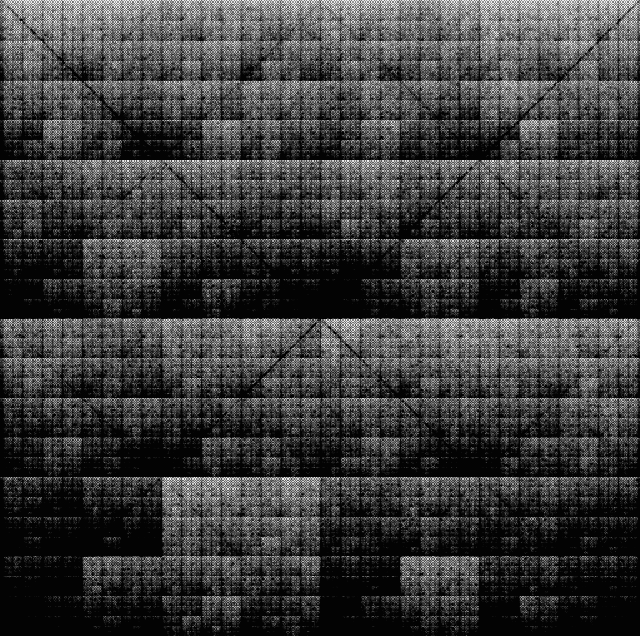
Give the GLSL for this pattern, as a Shadertoy shader.

```glsl
// A grey dyadic tapestry: one motif (downward fade, dark crossing diagonals and
// a row of light and dark blocks) is repeated at doubling scales and summed.
// Hashed cells, scattered dark knots and a fine checker give the woven grain.

#define LEVELS 8
#define BASE_GREY 0.245
#define FADE_AMOUNT 0.27
#define FADE_DECAY 0.87
#define BLOCK_AMOUNT 0.22
#define SHADE_DECAY 0.60
#define LINE_AMOUNT 0.17
#define LINE_DECAY 0.42
#define LINE_WIDTH 0.0028
#define CELL_AMOUNT 0.19
#define GRAIN_AMOUNT 0.30
#define WEAVE_AMOUNT 0.36

float hash(vec2 cell) {
    vec3 q = fract(vec3(cell.xyx) * 0.1031);
    q += dot(q, q.yzx + 33.33);
    return fract((q.x + q.y) * q.z);
}

float rise(float t, float edge, float soft) {
    return smoothstep(edge - soft, edge + soft, t);
}

// Bright top that falls to dark, with a softened reset
float fade(float v, float soft) {
    return 0.5 - v + smoothstep(1.0 - soft, 1.0, v);
}

// Light block in the last quarter of the tile
float lightBlock(vec2 t, float soft) {
    float column = rise(t.x, 0.25, soft) - rise(t.x, 0.5, soft);
    return column * rise(t.y, 0.75, soft) * (1.0 - 0.25 * rise(t.y, 0.875, soft));
}

// Dark blocks beside it, weaker in their lower half
float darkBlocks(vec2 t, float soft) {
    float column = 1.0 - rise(t.x, 0.25, soft) + 0.4 * rise(t.x, 0.75, soft);
    return column * rise(t.y, 0.75, soft) * (1.0 - 0.5 * rise(t.y, 0.875, soft));
}

// Two dark diagonals that cross at the centre and die out below
float diagonals(vec2 t, float width) {
    float d = min(abs(t.x - t.y), abs(t.x + t.y - 1.0)) * 0.7071;
    float core = 1.0 - smoothstep(width * 0.2, width, d);
    float halo = exp(-d / (width * 4.0));
    return (core + 0.35 * halo) * (1.0 - smoothstep(0.5, 0.76, t.y));
}

// Shade gathered just above the crossing
float apexShade(vec2 t) {
    vec2 d = (t - vec2(0.5, 0.45)) / vec2(0.13, 0.09);
    return exp(-dot(d, d)) * (1.0 - smoothstep(0.495, 0.505, t.y));
}

// Scattered round dark knots: one jittered dot per cell
float knots(vec2 q) {
    vec2 cell = floor(q);
    vec2 centre = vec2(hash(cell + 7.0), hash(cell + 31.0)) * 0.4 + 0.3;
    float d = length(fract(q) - centre);
    return (1.0 - smoothstep(0.15, 0.42, d)) * smoothstep(0.4, 1.0, hash(cell + 53.0));
}

void mainImage(out vec4 fragColor, in vec2 fragCoord) {
    vec2 uv = fragCoord / iResolution.xy;
    vec2 p = vec2((uv.x - 0.0045) / 0.993, (1.0 - uv.y - 0.0026) / 0.9974);
    p = clamp(p, 0.0002, 0.9998);
    float wear = 0.35 + 1.1 * hash(floor(p * 256.0));

    // Sum the motif over doubling scales
    float grey = BASE_GREY;
    float scale = 1.0;
    float weight = 1.0;
    float shadeWeight = 1.0;
    float lineWeight = 1.0;
    for (int level = 0; level < LEVELS; level++) {
        vec2 tile = fract(p * scale);
        float soft = min(0.6 * scale / iResolution.y, 0.1);
        grey += FADE_AMOUNT * weight * fade(tile.y, soft);
        grey += BLOCK_AMOUNT * weight * lightBlock(tile, soft);
        grey -= BLOCK_AMOUNT * shadeWeight * darkBlocks(tile, soft);
        grey -= 0.20 * shadeWeight * apexShade(tile);
        grey -= LINE_AMOUNT * lineWeight * wear * diagonals(tile, LINE_WIDTH * scale);
        if (level > 2) {
            grey += CELL_AMOUNT * weight * (hash(floor(p * scale) + scale) - 0.5);
        }
        // Dark seams between the smallest columns
        if (level > 4) {
            grey -= 0.12 * (pow(abs(2.0 * tile.x - 1.0), 4.0) - 0.2);
        }
        scale *= 2.0;
        weight *= FADE_DECAY;
        shadeWeight *= SHADE_DECAY;
        lineWeight *= LINE_DECAY;
    }

    // Broad lift at the upper right and in the third row's right half
    grey += 0.07 * (p.x - 0.5) * (1.0 - p.y);
    float thirdRow = step(0.5, p.y) - step(0.75, p.y);
    grey += 0.07 * thirdRow * (step(0.5, p.x) - 0.6);

    // Woven grain, then a soft shoulder on the highlights
    vec2 thread = floor(uv * vec2(512.0, 508.0));
    float weave = mod(thread.x + thread.y, 2.0) * 2.0 - 1.0;
    float lit = smoothstep(-0.1, 0.3, grey);
    grey -= 0.24 * lit * knots(p * 128.0);
    grey += GRAIN_AMOUNT * lit * (hash(thread) - 0.5);
    grey = max(grey, 0.0) * (1.0 + WEAVE_AMOUNT * weave);
    grey -= 0.20 * grey * grey;

    fragColor = vec4(vec3(clamp(grey, 0.012, 0.95)), 1.0);
}
```
